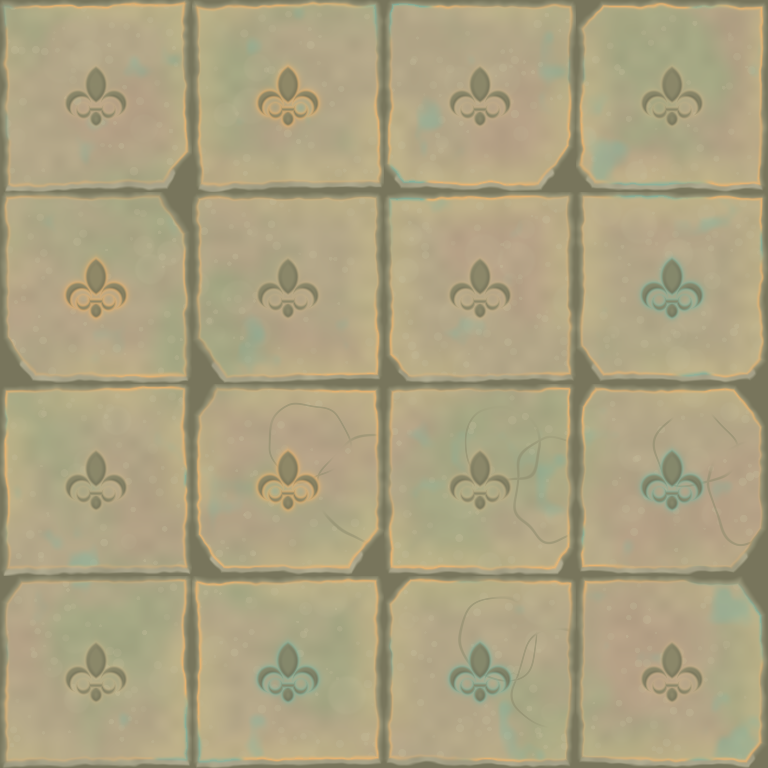
This texture is drawn by a WebGL 2 fragment shader. Its source:

```glsl
#version 300 es
precision highp float;
// Weathered square stone tiles, each engraved with a small lily ornament.
// Every tile is a wobbly, chipped box distance with a bright rim and a bevel;
// noise and scattered spots stain the faces, hashes vary each tile.
uniform vec2 u_resolution;
out vec4 fragColor;

const float TILES = 4.0;            // repeats across and down
const vec2  FACE_HALF = vec2(0.462, 0.46);
const vec2  FACE_CENTER = vec2(0.0, 0.008);
const float WOBBLE = 0.022;         // roughness of the tile edges
const float TILT = 0.035;           // largest turn of a tile
const float CHIP_CHANCE = 0.32;
const float CRACK_CHANCE = 0.25;
const float RIM_WIDTH = 0.008;

const vec3 TAN    = vec3(0.70, 0.65, 0.53);
const vec3 GREEN  = vec3(0.64, 0.65, 0.51);
const vec3 PINK   = vec3(0.71, 0.62, 0.52);
const vec3 YELLOW = vec3(0.75, 0.70, 0.53);
const vec3 PALE   = vec3(0.76, 0.73, 0.60);
const vec3 TEAL   = vec3(0.50, 0.70, 0.62);
const vec3 ORANGE = vec3(0.94, 0.71, 0.43);
const vec3 BEVEL  = vec3(0.58, 0.57, 0.46);
const vec3 LEDGE  = vec3(0.68, 0.66, 0.56);
const vec3 GROOVE = vec3(0.47, 0.46, 0.36);
const vec3 CARVED = vec3(0.55, 0.54, 0.42);
const vec3 SHADE  = vec3(0.41, 0.41, 0.32);

float hash(vec2 p) { return fract(sin(dot(p, vec2(127.1, 311.7))) * 43758.55); }

float noise(vec2 p) {
  vec2 i = floor(p), f = fract(p);
  f = f * f * (3.0 - 2.0 * f);
  return mix(mix(hash(i), hash(i + vec2(1, 0)), f.x),
             mix(hash(i + vec2(0, 1)), hash(i + vec2(1, 1)), f.x), f.y);
}

float fbm(vec2 p) {
  float sum = 0.0, amp = 0.55;
  for (int i = 0; i < 3; i++) { sum += amp * noise(p); p = p * 2.1 + 7.3; amp *= 0.5; }
  return sum;
}

// Soft-edged round stains, one candidate per grid cell
float spots(vec2 p, float density) {
  float sum = 0.0;
  vec2 cell = floor(p);
  for (int y = -1; y <= 1; y++)
    for (int x = -1; x <= 1; x++) {
      vec2 c = cell + vec2(x, y);
      vec2 center = c + vec2(hash(c + 3.1), hash(c + 8.7));
      float radius = 0.15 + 0.4 * hash(c + 5.5);
      float on = step(hash(c + 1.9), density) * (0.4 + 0.6 * hash(c + 6.2));
      sum += on * (1.0 - smoothstep(radius * 0.8, radius, length(p - center)));
    }
  return min(sum, 1.2);
}

float leaf(vec2 p, float halfWidth, float halfHeight) {
  float r = (halfWidth * halfWidth + halfHeight * halfHeight) / (2.0 * halfWidth);
  return length(vec2(abs(p.x) + r - halfWidth, p.y)) - r;
}

float crescent(vec2 p, vec2 outer, float r, vec2 inner, float cut) {
  return max(length(p - outer) - r, cut - length(p - inner));
}

float lily(vec2 p) {
  vec2 m = vec2(abs(p.x), p.y);
  float d = leaf(p - vec2(0.0, 0.06), 0.053, 0.092);
  d = min(d, crescent(m, vec2(0.094, -0.037), 0.064, vec2(0.074, -0.062), 0.059));
  d = min(d, crescent(m, vec2(0.064, -0.078), 0.036, vec2(0.067, -0.060), 0.034));
  d = min(d, leaf(p - vec2(0.0, -0.118), 0.029, 0.036));
  vec2 band = abs(p - vec2(0.0, -0.07)) - vec2(0.034, 0.008);
  return min(d, max(band.x, band.y));
}

// Tile face: negative inside, corners cut away where chipped
float faceDistance(vec2 p, vec2 id, vec2 u) {
  vec2 q = abs(p - FACE_CENTER) - FACE_HALF;
  vec2 corner = id * 5.0 + sign(p);
  float chip = step(hash(corner), CHIP_CHANCE) * mix(0.07, 0.19, hash(corner + 2.3));
  float rough = (noise(u * 9.0) - 0.5) + 0.4 * (noise(u * 27.0) - 0.5);
  return max(max(q.x, q.y), dot(q, vec2(0.8, 0.6)) + 0.7 * chip) + WOBBLE * rough;
}

void main() {
  vec2 u = gl_FragCoord.xy / u_resolution * TILES;
  float px = TILES / min(u_resolution.x, u_resolution.y);
  vec2 id = floor(u), p = fract(u) - 0.5;
  float turn = (hash(id + 4.4) - 0.5) * TILT;
  vec2 t = p + turn * vec2(-p.y, p.x);
  float d = faceDistance(t, id, u);

  // Stained face
  float tint = fbm(u * 1.7 + 2.0);
  vec3 face = mix(GREEN, TAN, smoothstep(0.25, 0.55, tint));
  face = mix(face, PINK, 0.75 * smoothstep(0.5, 0.75, fbm(u * 1.5 + 31.0)));
  face = mix(face, YELLOW, 0.7 * smoothstep(-0.22, 0.0, d) * smoothstep(0.3, 0.65, noise(u * 1.9 + 12.0)));
  face = mix(face, PALE, 0.22 * spots(u * 5.0, 0.45) * smoothstep(0.3, 0.6, noise(u * 2.3)));
  face = mix(face, PALE, 0.35 * spots(u * 22.0, 0.12));
  face = mix(face, TEAL, 0.45 * smoothstep(0.67, 0.85, fbm(u * vec2(4.5, 3.5) + 50.0)));
  face *= 0.975 + 0.05 * noise(u * 13.0);

  // Curved hairline cracks on a few tiles
  vec2 bend = t + 0.08 * (vec2(noise(u * 6.0), noise(u * 6.0 + 19.0)) - 0.5);
  float arc = abs(length(bend - vec2(0.12, 0.18)) - 0.2);
  arc = min(arc, abs(length(bend - vec2(0.45, -0.05)) - 0.27));
  float crack = step(hash(id + 9.6), CRACK_CHANCE) * smoothstep(0.35, 0.6, noise(u * 5.0 + 8.0));
  face = mix(face, CARVED, 0.55 * crack * (1.0 - smoothstep(0.002, 0.004 + px, arc)));

  // Engraving: glowing outline, sunken fill, shadow below its upper edge
  float carve = lily(p), pick = hash(id + 6.8);
  vec3 glow = pick < 0.16 ? TEAL : mix(PALE, ORANGE, pick > 0.82 ? 1.0 : 0.4);
  float strength = (pick < 0.16 || pick > 0.82) ? 0.85 : 0.5;
  face = mix(face, glow, strength * exp(-max(carve, 0.0) / 0.011));
  float shadow = smoothstep(-0.016, 0.006, lily(p + vec2(-0.005, 0.012)));
  vec3 sunk = mix(CARVED, SHADE, 0.2 + 0.6 * (1.0 - shadow) * smoothstep(-0.03, 0.0, carve));
  face = mix(face, sunk, 0.9 * (1.0 - smoothstep(-0.004 - px, 0.003 + px, carve)));

  // Bevel and groove: the lower ledge catches more light
  float low = smoothstep(0.0, 0.03, -t.y - abs(t.x) + 0.02);
  vec3 side = mix(BEVEL, LEDGE, low * (0.45 + 0.55 * noise(u * 11.0 + 4.0)));
  side *= 0.94 + 0.12 * noise(u * 18.0);
  side = mix(side, GROOVE, smoothstep(mix(0.004, 0.022, low), 0.038, d));
  vec3 color = mix(face, side, smoothstep(-px, px, d));

  // Worn bright rim with a faint inward glow
  float wear = smoothstep(0.2, 0.75, noise(u * 2.7 + 23.0));
  vec3 rim = mix(ORANGE, TEAL, smoothstep(0.78, 0.9, noise(u * 3.3 + 61.0)));
  color = mix(color, rim, (0.25 + 0.6 * wear) * exp(-pow(d / RIM_WIDTH, 2.0)));
  color = mix(color, YELLOW, 0.35 * wear * exp(-abs(d) / 0.03) * step(d, 0.0));
  fragColor = vec4(color, 1.0);
}
```
